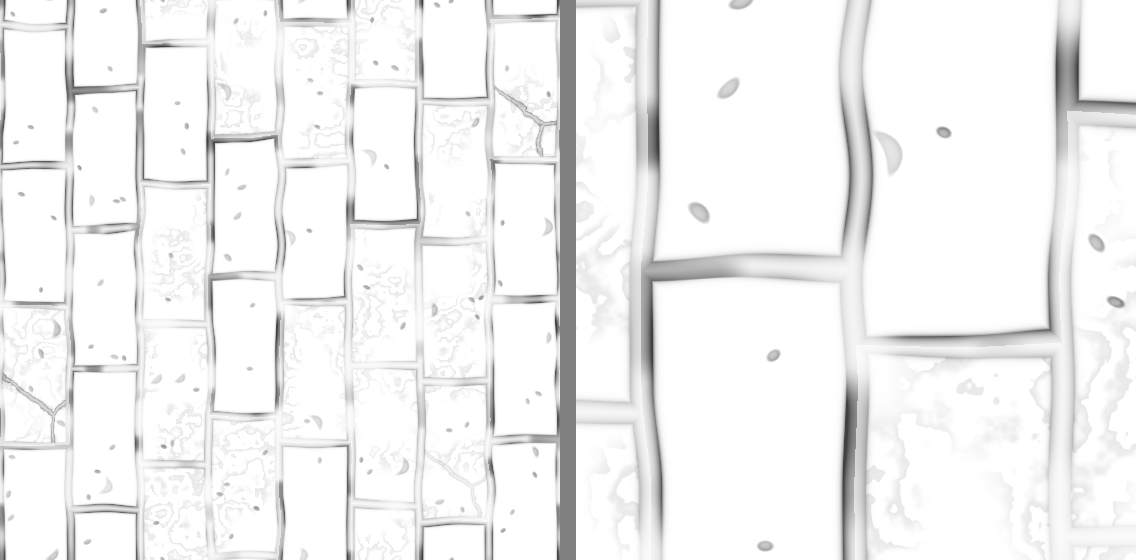
Left: the whole. Right: its middle third, enlarged.
Reproduce this texture map procedurally as a Shadertoy shader.

```glsl
// White upright bricks in staggered columns, with soft grey joints, pits, flakes and cracks.
#define COLS 8.0          // columns across; one column is one unit wide
#define ROWS 4.0          // bricks down each column
#define HALF_GAP 0.054    // half the joint width
#define EDGE_FADE 0.024   // shading from brick edge into the joint
#define WOBBLE 0.065      // meander of the joints
#define EDGE_INK 0.62     // darkest brick edge
#define JOINT_INK 0.38    // darkest joint stain
#define FLAKE_INK 0.085   // faint surface flaking
#define CRACK_INK 0.30
#define PITS 5

// Per column: top joint position, then bit masks by brick from the top
const float OFFSET[8] = float[8](0.188, 0.635, 0.312, 0.974, 0.160, 0.604, 0.719, 0.142);
const int WORN[8] = int[8](4, 0, 14, 12, 5, 14, 7, 1);
const int CRACKED[8] = int[8](4, 0, 0, 0, 0, 0, 4, 1);

float hash(vec2 p) {
    return fract(sin(dot(p, vec2(127.1, 311.7))) * 43758.5453);
}

// Value noise that wraps over the given period
float noise(vec2 p, vec2 period) {
    vec2 i = floor(p), f = fract(p);
    f = f * f * (3.0 - 2.0 * f);
    vec2 a = mod(i, period), b = mod(i + 1.0, period);
    return mix(mix(hash(a), hash(vec2(b.x, a.y)), f.x),
               mix(hash(vec2(a.x, b.y)), hash(b), f.x), f.y);
}

// Noise over the wall: freq cells per column width, shifted by seed
float wallNoise(vec2 q, float freq, float seed) {
    return noise(q * freq + seed, vec2(COLS * freq));
}

float fbm(vec2 q, float seed) {
    float sum = 0.0, amp = 0.5, freq = 3.0;
    for (int i = 0; i < 5; i++) {
        sum += amp * wallNoise(q, freq, seed);
        amp *= 0.5;
        freq *= 2.0;
    }
    return sum;
}

float segment(vec2 p, vec2 b) {
    return length(p - b * clamp(dot(p, b) / dot(b, b), 0.0, 1.0));
}

// Small oval dents, a few of them long and bent
float pits(vec2 p, vec2 id, float px) {
    float ink = 0.0;
    for (int i = 0; i < PITS; i++) {
        vec2 key = id * 7.3 + float(i) * 19.7 + 3.1;
        if (hash(key) > 0.58) continue;
        vec2 centre = (vec2(hash(key + 1.3), hash(key + 2.7)) - 0.5) * vec2(0.76, 1.7);
        float big = pow(hash(key + 4.1), 4.0);
        float angle = (hash(key + 5.9) - 0.5) * mix(3.1, 0.9, big);
        vec2 d = mat2(cos(angle), sin(angle), -sin(angle), cos(angle)) * (p - centre);
        d.x += big * 5.0 * d.y * d.y;
        vec2 radius = mix(vec2(0.022, 0.033), vec2(0.05, 0.125), big);
        float k = length(d / radius);
        float shape = 1.0 - smoothstep(-px, px + 0.004, (k - 1.0) * radius.x);
        float tone = mix(0.40, 0.17, sqrt(big)) * mix(0.65, 1.1, hash(key + 8.3));
        ink = max(ink, shape * tone * (0.75 + 0.35 * smoothstep(0.3, 1.0, k) + 0.2 * d.x / radius.x));
    }
    return ink;
}

// Three ragged arms meeting at one point, with dark rims and a paler core
float cracks(vec2 p, vec2 q, vec2 id) {
    p += (vec2(fbm(q, 31.0), fbm(q, 57.0)) - 0.5) * 0.28;
    p -= vec2(0.27, -0.52);
    float spread = mix(1.3, 2.4, hash(id + 6.2)), d = 9.0;
    for (int i = 0; i < 3; i++) {
        float angle = 2.5 + float(i) * spread;
        d = min(d, segment(p, 1.1 * vec2(cos(angle), sin(angle))));
    }
    float rim = exp(-abs(d - 0.026) / 0.010);
    return CRACK_INK * (rim + 0.4 * (1.0 - smoothstep(0.015, 0.035, d)));
}

// One-sided scallops along noise contours, in patches
float flakes(vec2 q) {
    float s = fract(fbm(q, 11.0) * 5.0);
    float lip = smoothstep(0.45, 0.93, s) * (1.0 - smoothstep(0.93, 1.0, s));
    return FLAKE_INK * lip * smoothstep(0.38, 0.68, wallNoise(q, 2.0, 5.0));
}

void mainImage(out vec4 fragColor, in vec2 fragCoord) {
    vec2 q = fragCoord / iResolution.xy * COLS;
    float px = COLS / iResolution.y;

    // Brick layout
    vec2 t = q + WOBBLE * (vec2(wallNoise(q, 2.0, 3.0), wallNoise(q, 2.0, 9.0)) - 0.5);
    int col = int(mod(floor(t.x), COLS));
    float brickHeight = COLS / ROWS;
    float y = (COLS - t.y) / brickHeight - OFFSET[col];
    int row = int(mod(floor(y), ROWS));
    vec2 id = vec2(col, row);
    vec2 p = vec2(fract(t.x) - 0.5, (0.5 - fract(y)) * brickHeight);
    float worn = float((WORN[col] >> row) & 1);
    float cracked = float((CRACKED[col] >> row) & 1);

    // Joint shading, fainter around worn bricks
    vec2 tilted = p + vec2(0.0, p.x * (hash(id + 2.4) - 0.5) * 0.06);
    vec2 side = abs(tilted) - vec2(0.5, 0.5 * brickHeight) + HALF_GAP;
    float d = max(side.x, side.y);
    float inGap = smoothstep(-px, px, d);
    float strength = mix(0.12, EDGE_INK, smoothstep(0.15, 0.9, wallNoise(q, 3.0, 21.0)));
    float edge = strength * exp(-max(d, 0.0) / EDGE_FADE) * exp(min(d, 0.0) / max(0.010, 0.6 * px));
    float stain = 0.03 + JOINT_INK * smoothstep(0.5, 0.95, wallNoise(q, 3.0, 40.0));
    float ink = (edge + inGap * stain) * mix(1.0, 0.4, worn);

    // Brick face wear
    float face = pits(p, id, px) + worn * flakes(q);
    if (cracked > 0.5) face += cracks(p, q, id) * (col == 6 ? 0.35 : 1.0);
    ink += (1.0 - inGap) * face;

    fragColor = vec4(vec3(1.0 - clamp(ink, 0.0, 0.75)), 1.0);
}
```
